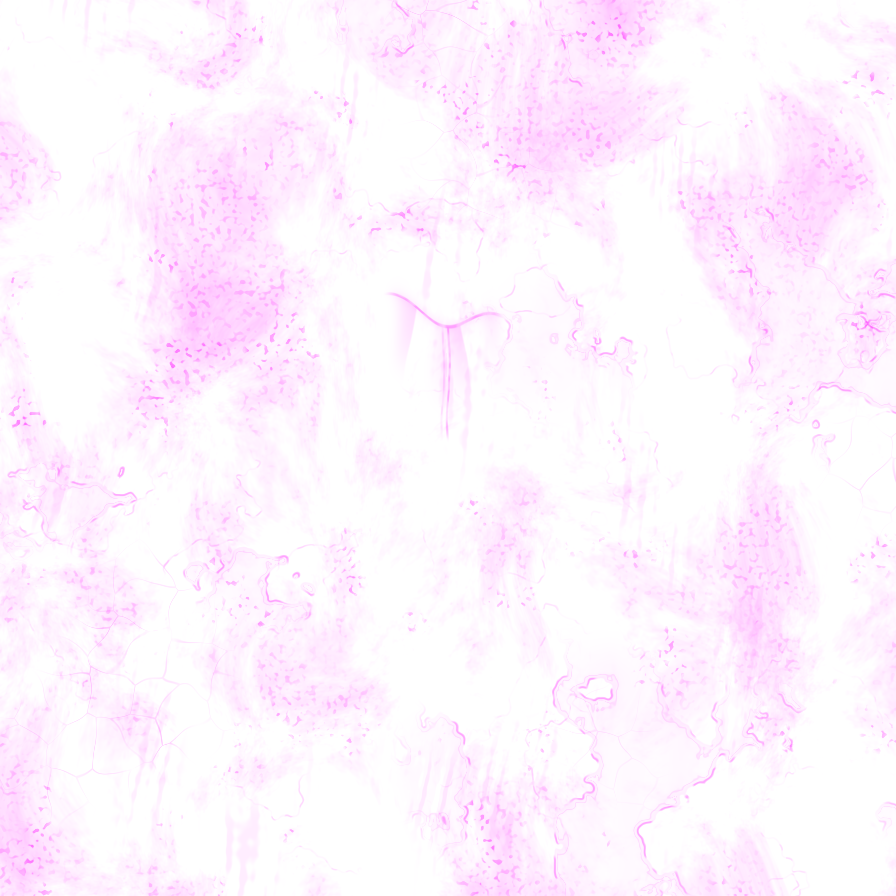
Write a Shadertoy shader that draws this texture.

```glsl
#define STAIN_SCALE 4.0
#define STAIN_BIAS 0.10
#define STAIN_DEPTH 0.135
#define GRAIN_SCALE 170.0
#define GRAIN_DEPTH 0.17
#define CRUMB_DEPTH 0.26
#define STREAK_DEPTH 0.07
#define CRACK_SCALE 21.0
#define CRACK_DEPTH 0.12
#define FLAKE_DEPTH 0.3
#define FOLD_SIZE 0.066
#define LINE_WIDTH 0.0011

vec2 hash2(vec2 p) {
    vec3 a = fract(p.xyx * vec3(0.1031, 0.1030, 0.0973));
    a += dot(a, a.yzx + 33.33);
    return fract((a.xx + a.yz) * a.zy);
}

float cornerSlope(vec2 cell, vec2 offset) {
    float angle = 6.2832 * hash2(cell).x;
    return dot(vec2(cos(angle), sin(angle)), offset);
}

// Gradient noise, roughly -1 to 1
float noise(vec2 p) {
    vec2 i = floor(p), f = p - i, e = vec2(1.0, 0.0);
    vec2 u = f * f * f * (f * (f * 6.0 - 15.0) + 10.0);
    float low = mix(cornerSlope(i, f), cornerSlope(i + e, f - e), u.x);
    float high = mix(cornerSlope(i + e.yx, f - e.yx), cornerSlope(i + 1.0, f - 1.0), u.x);
    return 1.4 * mix(low, high, u.y);
}

float fbm(vec2 p) {
    float sum = 0.0, gain = 1.0;
    for (int i = 0; i < 7; i++) {
        sum += gain * noise(p);
        p = mat2(1.76, 0.95, -0.95, 1.76) * p + 17.3;
        gain *= 0.71;
    }
    return sum;
}

vec2 warp(vec2 p, float scale) {
    return vec2(noise(p * scale + 5.7), noise(p * scale + 31.2));
}

float line(float dist, float width) {
    float soft = 0.8 / iResolution.y;
    return 1.0 - smoothstep(max(width - soft, 0.0), width + soft, abs(dist));
}

float field(vec2 p, vec2 scale) {
    return noise(p * scale + 0.35 * warp(p, 12.0) + 0.12 * warp(p, 38.0) + 0.05 * warp(p, 90.0));
}

// Approximate signed distance to a level of the warped field
float contour(vec2 p, vec2 scale, float level) {
    vec2 e = vec2(0.001, 0.0);
    float f = field(p, scale);
    vec2 slope = vec2(field(p + e, scale) - f, field(p + e.yx, scale) - f) / e.x;
    return (f - level) / max(length(slope), 3.0);
}

// Distance-like gap between the two nearest cell centres
float cellGap(vec2 p) {
    vec2 cell = floor(p);
    float near = 9.0, next = 9.0;
    for (int y = -1; y <= 1; y++)
    for (int x = -1; x <= 1; x++) {
        vec2 id = cell + vec2(x, y);
        float d = length(id + hash2(id) - p);
        next = min(next, max(near, d));
        near = min(near, d);
    }
    return next - near;
}

// Curled rim with a hanging ridge and fading pleats
float fold(vec2 q) {
    float rimY = 0.2 * (1.0 - cos(3.6 * q.x)) - 0.2 * q.x;
    float below = rimY - q.y;
    float span = 1.0 - smoothstep(0.7, 1.05, abs(q.x));
    float dashes = 0.5 + 0.5 * smoothstep(-0.2, 0.3, noise(q * 5.0));
    float rim = line(below * FOLD_SIZE * 0.85, LINE_WIDTH * 1.3) * dashes;
    float shade = exp(-abs(below) * 11.0);
    float hang = smoothstep(0.0, 0.04, below) * (1.0 - smoothstep(0.2, 1.6, below));
    float pleatX = fract(q.x * 1.25 + 0.22 * q.y * sign(q.x) + 0.65);
    float pleat = smoothstep(0.3, 0.95, pleatX) * (1.0 - smoothstep(0.95, 1.0, pleatX));
    float drop = smoothstep(0.0, 0.05, below) * (1.0 - smoothstep(1.7, 1.95, below));
    float ridgeX = (q.x - 0.05) * FOLD_SIZE;
    float ridge = line(ridgeX, LINE_WIDTH) + 0.45 * line(ridgeX + 0.006, LINE_WIDTH);
    return span * (0.28 * rim + 0.09 * shade + 0.12 * hang * pleat) + 0.25 * ridge * drop * dashes;
}

void mainImage(out vec4 fragColor, in vec2 fragCoord) {
    vec2 p = fragCoord / iResolution.y;

    // Cloudy stains with ragged borders, slightly taller than wide
    float stain = fbm(p * vec2(1.15, 0.9) * STAIN_SCALE + 0.25 * warp(p, 6.0) + 8.4);
    float ink = STAIN_DEPTH * max(stain + STAIN_BIAS, 0.0);

    // Pale smooth flakes with sharp, broken rims
    float edge = contour(p, vec2(6.5, 4.2), 0.18);
    float patchMask = smoothstep(0.05, 0.4, noise(p * 3.7 + 71.0));
    float inside = smoothstep(-0.001, 0.001, edge) * patchMask;
    float pleats = noise(vec2(p.x * 32.0 - p.y * 5.0, p.y * 6.0));
    ink = mix(ink, 0.035 + 0.03 * pleats, 0.6 * inside);
    float broken = smoothstep(-0.05, 0.25, noise(p * 48.0 + 3.0));
    float lip = exp(-max(edge, 0.0) / 0.006) * inside;
    ink += FLAKE_DEPTH * patchMask * broken * line(edge, LINE_WIDTH) + 0.05 * lip;
    ink += 0.3 * FLAKE_DEPTH * patchMask * line(edge - 0.005, LINE_WIDTH * 0.7);

    // Round grit in the denser stains, with darker crumbs in tight clusters
    float dots = noise(p * GRAIN_SCALE) + 0.5 * noise(p * GRAIN_SCALE * 0.53 + 9.0);
    float dense = smoothstep(0.0, 0.7, stain) * (1.0 - 0.5 * inside);
    float clump = smoothstep(-0.3, 0.3, noise(p * 15.0 + 12.0));
    ink += GRAIN_DEPTH * dense * (0.3 + 0.7 * clump) * smoothstep(0.1, 0.6, dots);
    float cluster = smoothstep(0.3, 0.65, noise(p * 14.0 + 33.0) + 0.4 * noise(p * 50.0));
    ink += CRUMB_DEPTH * cluster * smoothstep(0.3, 0.6, dots) * smoothstep(-0.3, 0.2, stain);

    // Steep scratches, both dark and bleached
    float lean = p.x - 0.14 * p.y + 0.015 * noise(p * 5.0) + 0.002 * noise(p * 40.0);
    float scratch = noise(vec2(lean * 110.0, p.y * 8.0)) + 0.4 * noise(p * 75.0);
    float scratched = smoothstep(0.15, 0.5, noise(p * vec2(9.0, 4.5) + 40.0));
    ink += STREAK_DEPTH * scratched * (smoothstep(0.15, 0.6, scratch) - 0.5 * smoothstep(0.2, 0.6, -scratch));

    // Polygonal hairlines and loose, crumbling veins
    float gap = cellGap((p + 0.014 * warp(p, 22.0)) * CRACK_SCALE) / CRACK_SCALE;
    float cracked = smoothstep(0.3, 0.6, noise(p * 3.1 + 23.0));
    ink += CRACK_DEPTH * cracked * line(gap, LINE_WIDTH) * (0.7 + noise(p * 25.0));
    float vein = contour(p + 4.3, vec2(9.0, 7.0), 0.0);
    float veined = smoothstep(0.1, 0.4, noise(p * 6.0 + 55.0));
    float crumble = 0.3 + smoothstep(0.0, 0.3, noise(p * 85.0 + 7.0));
    ink += CRACK_DEPTH * veined * crumble * line(vein, LINE_WIDTH * 0.8);

    // One draped fold near the middle
    ink += fold((p + 0.003 * warp(p, 18.0) - vec2(0.497, 0.635)) / FOLD_SIZE);

    fragColor = vec4(1.0, 1.0 - clamp(ink, 0.0, 0.6), 1.0, 1.0);
}
```
